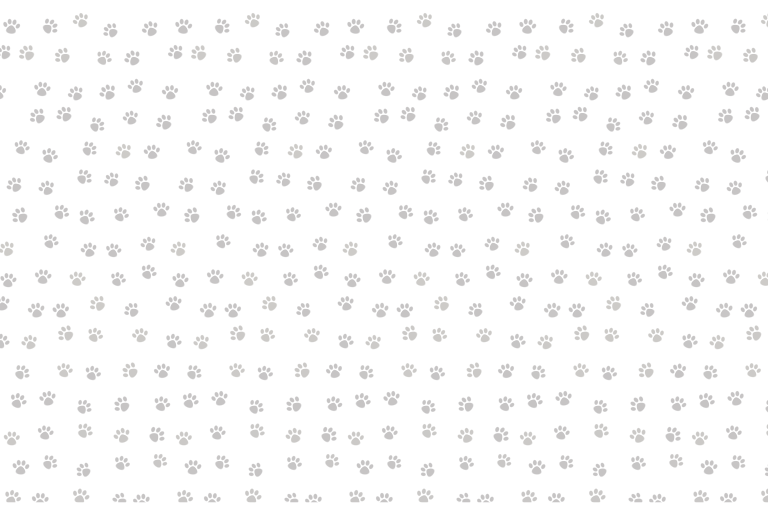
Reproduce this pattern procedurally as a WebGL 2 fragment shader.

```glsl
#version 300 es
precision highp float;

// Small grey paw prints scattered on white, with plain strips at top and bottom.
// Each cell of a row-shifted, jittered grid holds one randomly turned paw,
// built from an egg-shaped pad and four elliptical toes.

uniform vec2 u_resolution;
out vec4 fragColor;

const vec3 PAPER = vec3(1.0);
const vec3 GREY = vec3(0.775, 0.768, 0.770);
const vec3 WARM_GREY = vec3(0.805, 0.798, 0.785);
const vec2 CELL = vec2(0.0672, 0.0612);  // grid step, in canvas heights
const vec2 JITTER = vec2(0.40, 0.36);    // full range, in cells
const float REPEAT_COLUMNS = 5.0;        // the scatter recurs sideways
const float PAW_UNIT = 0.00198;          // one paw unit, in canvas heights
const float MAX_TURN = 0.95;             // radians either way
const float MARGIN = 0.019;              // blank strip, in canvas heights
const float SOFTNESS = 0.75;             // edge half-width, in pixels

float hash(vec2 p) {
    vec3 q = fract(vec3(p.xyx) * 0.1031);
    q += dot(q, q.yzx + 33.33);
    return fract((q.x + q.y) * q.z);
}

vec2 hash2(vec2 p) {
    return vec2(hash(p + 17.3), hash(p + 71.9));
}

vec2 rotate(vec2 p, float angle) {
    float c = cos(angle), s = sin(angle);
    return vec2(c * p.x - s * p.y, s * p.x + c * p.y);
}

// Approximate signed distance to an ellipse
float ellipse(vec2 p, vec2 radii) {
    float k = length(p / radii);
    float slope = length(p / (radii * radii));
    return k * (k - 1.0) / max(slope, 0.001);
}

// Signed distance to an upright paw, in paw units
float paw(vec2 p) {
    // Pad, broad below and narrow above
    vec2 q = p - vec2(0.0, -2.4);
    q.x /= 1.0 - 0.09 * clamp(q.y, -4.0, 4.0);
    float d = ellipse(q, vec2(4.3, 3.9));

    // Mirrored inner and outer toes
    p.x = abs(p.x);
    float inner = ellipse(rotate(p - vec2(2.3, 4.8), 0.15), vec2(1.8, 2.5));
    float outer = ellipse(rotate(p - vec2(6.0, 1.6), 0.5), vec2(1.75, 2.4));
    return min(d, min(inner, outer));
}

void main() {
    vec2 uv = gl_FragCoord.xy / u_resolution.y;
    float edge = SOFTNESS / u_resolution.y;
    vec3 color = PAPER;

    // Visit the paws of the surrounding cells
    for (int j = -1; j <= 1; j++) {
        float row = floor(uv.y / CELL.y) + float(j);
        float shift = hash(vec2(row, 5.7));
        float column = floor(uv.x / CELL.x - shift);

        for (int i = -1; i <= 1; i++) {
            vec2 cell = vec2(column + float(i), row);
            vec2 seed = vec2(mod(cell.x, REPEAT_COLUMNS), row) + 3.0;
            vec2 offset = 0.5 + JITTER * (hash2(seed) - 0.5);
            vec2 center = (cell + vec2(shift, 0.0) + offset) * CELL;

            float turn = MAX_TURN * (2.0 * hash(seed + 41.0) - 1.0);
            float size = PAW_UNIT * mix(0.95, 1.05, hash(seed + 53.0));
            float d = paw(rotate(uv - center, turn) / size) * size;

            float warmth = smoothstep(0.6, 1.0, hash(seed + 29.0));
            vec3 ink = mix(GREY, WARM_GREY, warmth);
            color = mix(color, ink, 1.0 - smoothstep(-edge, edge, d));
        }
    }

    // Blank strips cut straight through the outermost paws
    float border = min(uv.y, 1.0 - uv.y) - MARGIN;
    color = mix(PAPER, color, smoothstep(-edge, edge, border));
    fragColor = vec4(color, 1.0);
}
```
